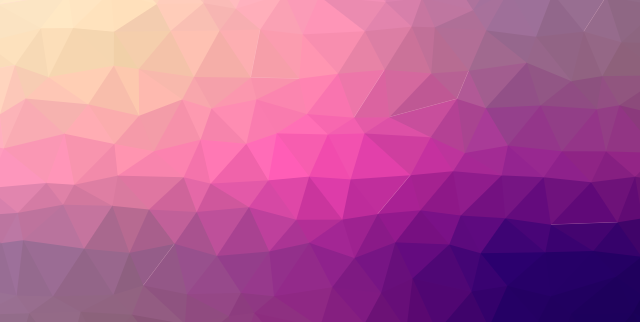
This background is drawn by a Shadertoy shader. Its source:

```glsl
// Low-poly triangle mesh shaded from cream through hot pink to deep indigo.

const float ASPECT = 1.985;             // width of the composition per unit height
const vec2 CELL = vec2(0.142, 0.111);   // mesh spacing
const float JITTER = 0.58;              // vertex scatter, in cells

const vec3 CREAM  = vec3(1.00, 0.925, 0.80);
const vec3 SAND   = vec3(0.96, 0.82, 0.66);
const vec3 PINK   = vec3(1.00, 0.32, 0.71);
const vec3 PLUM   = vec3(0.59, 0.09, 0.55);
const vec3 INDIGO = vec3(0.17, 0.00, 0.44);
const vec3 NIGHT  = vec3(0.10, 0.00, 0.34);

vec2 hash2(vec2 p) {
    vec3 q = fract(p.xyx * vec3(0.1031, 0.1030, 0.0973));
    q += dot(q, q.yzx + 33.33);
    return fract((q.xx + q.yz) * q.zy);
}

float cross2(vec2 a, vec2 b) { return a.x * b.y - a.y * b.x; }

float ramp(float a, float b, float t) { return clamp((t - a) / (b - a), 0.0, 1.0); }

// One-dimensional palette, light to dark.
vec3 palette(float t) {
    vec3 c = mix(CREAM, SAND, ramp(0.0, 0.2, t));
    c = mix(c, PINK, ramp(0.2, 0.5, t));
    c = mix(c, PLUM, ramp(0.5, 0.65, t));
    c = mix(c, INDIGO, ramp(0.65, 0.8, t));
    return mix(c, NIGHT, ramp(0.8, 1.0, t));
}

// Average of a horizontal and a vertical palette, warmed where they differ.
vec3 meshColor(vec2 p) {
    vec2 t = clamp(vec2(p.x / ASPECT, 1.0 - p.y), 0.0, 1.0);
    vec3 warmth = vec3(0.03, -0.035, -0.025) * abs(t.x - t.y);
    return 0.5 * (palette(t.x) + palette(t.y)) + warmth;
}

// Jittered grid point; alternate rows are staggered.
vec2 vertex(vec2 id) {
    float stagger = 0.5 * mod(id.y, 2.0) - 0.25;
    return (id + vec2(stagger, 0.0) + JITTER * (hash2(id + 57.0) - 0.5)) * CELL;
}

// Signed distance to the line a-b, positive on its left.
float edgeDistance(vec2 p, vec2 a, vec2 b) {
    return cross2(b - a, p - a) / length(b - a);
}

// Flat colour weighted by antialiased coverage; weight in alpha.
vec4 triangle(vec2 p, vec2 a, vec2 b, vec2 c, float pixel) {
    float first = edgeDistance(p, a, b);
    float inside = min(first, min(edgeDistance(p, b, c), edgeDistance(p, c, a)));
    float coverage = clamp(0.5 + inside / pixel, 0.0, 1.0);
    vec2 center = (a + b + c) / 3.0;
    vec2 random = hash2(center * 91.0 + 13.0);
    vec3 color = meshColor(center) * (1.0 + 0.06 * (random.x - 0.5));
    // A few facets carry a thin bright seam.
    float seam = step(0.97, random.y) * (1.0 - smoothstep(0.0, 0.003, abs(first)));
    color = mix(color, vec3(1.0, 0.8, 0.85), 0.35 * seam);
    return vec4(color, 1.0) * coverage;
}

// Split a counter-clockwise quad along its Delaunay diagonal.
vec4 quad(vec2 p, vec2 a, vec2 b, vec2 c, vec2 d, float pixel) {
    vec2 ab = b - a, ad = d - a, cd = d - c, cb = b - c;
    float sineSum = cross2(ab, ad) * dot(cd, cb) + dot(ab, ad) * cross2(cd, cb);
    if (sineSum > 0.0)
        return triangle(p, a, b, d, pixel) + triangle(p, b, c, d, pixel);
    return triangle(p, a, b, c, pixel) + triangle(p, a, c, d, pixel);
}

void mainImage(out vec4 fragColor, in vec2 fragCoord) {
    vec2 p = fragCoord / iResolution.xy * vec2(ASPECT, 1.0);
    float pixel = 1.0 / iResolution.y;
    vec2 base = floor(p / CELL);
    vec4 sum = vec4(0.0);

    // Gather every nearby facet covering this point.
    for (int y = -1; y <= 1; y++) {
        for (int x = -1; x <= 1; x++) {
            vec2 id = base + vec2(x, y);
            sum += quad(p, vertex(id), vertex(id + vec2(1.0, 0.0)),
                        vertex(id + 1.0), vertex(id + vec2(0.0, 1.0)), pixel);
        }
    }
    vec3 color = sum.a > 0.001 ? sum.rgb / sum.a : meshColor(p);
    fragColor = vec4(clamp(color, 0.0, 1.0), 1.0);
}
```
